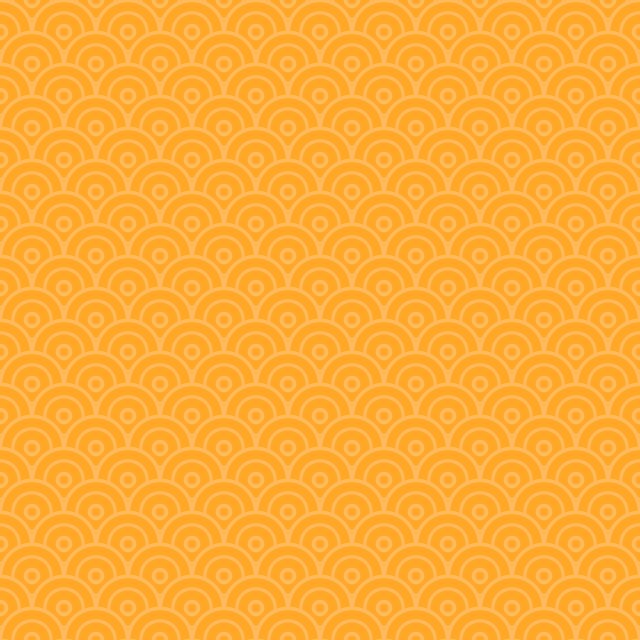
This pattern is drawn by a three.js fragment shader. Its source:

```glsl
// Overlapping wave scales with concentric rings, pale orange lines on orange.
#define REPEATS 10.0
#define GROUND vec3(1.0, 0.653, 0.148)
#define LINE vec3(1.0, 0.73, 0.37)
// Ring bounds (inner radius, outer radius) and edge softness, in scale widths
#define RIM vec2(0.465, 0.522)
#define MIDDLE_RING vec2(0.275, 0.325)
#define EYE_RING vec2(0.068, 0.130)
#define SOFTNESS 0.012

varying vec2 vUv;

// 1 inside the radius, 0 outside, with a smooth edge
float disc(float dist, float radius) {
  return 1.0 - smoothstep(radius - SOFTNESS, radius + SOFTNESS, dist);
}

float ring(float dist, vec2 bounds) {
  return disc(dist, bounds.y) - disc(dist, bounds.x);
}

// Line amount within one scale; the rim runs on to the scale's edge
float scaleLines(float dist) {
  float rim = 1.0 - disc(dist, RIM.x);
  return max(rim, max(ring(dist, MIDDLE_RING), ring(dist, EYE_RING)));
}

void main() {
  vec2 p = vUv * REPEATS;
  float baseRow = floor(p.y * 2.0);
  float lines = 0.0;

  // Paint rows from back (upper) to front (lower), half a scale apart
  for (int i = 0; i < 4; i++) {
    float row = baseRow + 2.0 - float(i);
    float stagger = 0.5 * mod(row, 2.0);
    vec2 local = vec2(fract(p.x + stagger) - 0.5, p.y - 0.5 * row);
    float dist = length(local);
    lines = mix(lines, scaleLines(dist), disc(dist, RIM.y));
  }

  gl_FragColor = vec4(mix(GROUND, LINE, lines), 1.0);
}
```
